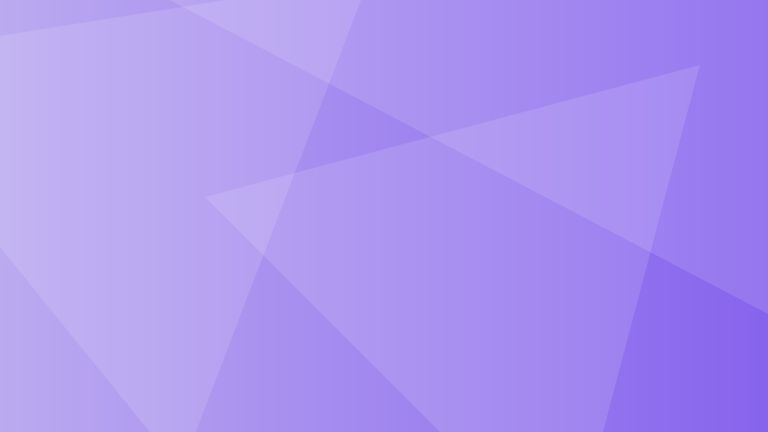
Give the GLSL for this background, as a Shadertoy shader.

```glsl
// Three translucent white triangles overlapping on a lavender to violet gradient.

// Colours of the horizontal gradient
const vec3 LAVENDER = vec3(0.733, 0.667, 0.942);
const vec3 VIOLET   = vec3(0.530, 0.390, 0.930);

// Opacity of each white triangle
const float VEIL = 0.12;

// Corners in units of canvas height, listed clockwise
const vec2 LEFT_A = vec2(0.856, 1.053);
const vec2 LEFT_B = vec2(0.419, -0.089);
const vec2 LEFT_C = vec2(-0.351, 0.861);

const vec2 MIDDLE_A = vec2(0.4745, 0.544);
const vec2 MIDDLE_B = vec2(1.620, 0.8495);
const vec2 MIDDLE_C = vec2(1.317, -0.298);

const vec2 RIGHT_A = vec2(0.231, 1.085);
const vec2 RIGHT_B = vec2(2.100, 1.300);
const vec2 RIGHT_C = vec2(2.009, 0.152);

// Signed distance to the line a-b, positive on its right side
float edgeDistance(vec2 p, vec2 a, vec2 b) {
    vec2 along = normalize(b - a);
    return dot(p - a, vec2(along.y, -along.x));
}

// Smooth coverage of a clockwise triangle
float triangle(vec2 p, vec2 a, vec2 b, vec2 c) {
    float inside = min(edgeDistance(p, a, b),
                   min(edgeDistance(p, b, c), edgeDistance(p, c, a)));
    float softness = 0.7 / iResolution.y;
    return smoothstep(-softness, softness, inside);
}

void mainImage(out vec4 fragColor, in vec2 fragCoord) {
    float aspect = iResolution.x / iResolution.y;
    vec2 p = fragCoord / iResolution.y;
    p.x += 0.5 * (16.0 / 9.0 - aspect); // keep the layout centred

    // Background gradient
    vec3 color = mix(LAVENDER, VIOLET, fragCoord.x / iResolution.x);

    // Translucent layers
    color = mix(color, vec3(1.0), VEIL * triangle(p, LEFT_A, LEFT_B, LEFT_C));
    color = mix(color, vec3(1.0), VEIL * triangle(p, RIGHT_A, RIGHT_B, RIGHT_C));
    color = mix(color, vec3(1.0), VEIL * triangle(p, MIDDLE_A, MIDDLE_B, MIDDLE_C));

    fragColor = vec4(color, 1.0);
}
```
